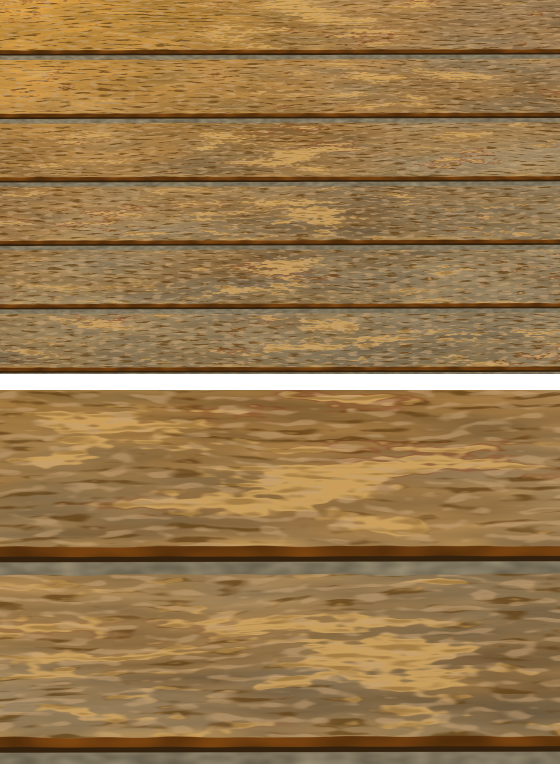
Top, the full canvas; bottom, a detail of the centre.
Give the GLSL for this texture, as a WebGL 1 fragment shader.

```glsl
precision highp float;
// Weathered horizontal wood siding: worn stained boards with grey ledges and dark grooves.
uniform vec2 u_resolution;

#define PITCH 0.1697        // board height, in canvas heights
#define FIRST_GROOVE 0.146  // distance of the first groove from the top
#define TILT 0.003          // slight slope of the grooves
#define LEDGE 0.075         // grey ledge, as a share of a board
#define LIP 0.925           // start of the rusty lower lip
#define GROOVE 0.978        // start of the black groove
#define GRAIN 0.70          // strength of the dark fibres
#define WEAR 0.31           // higher leaves less bare wood

const vec3 GOLD = vec3(0.78, 0.57, 0.24);
const vec3 BROWN = vec3(0.62, 0.46, 0.26);
const vec3 OLIVE = vec3(0.55, 0.46, 0.31);
const vec3 SILVER = vec3(0.54, 0.475, 0.37);
const vec3 BARE = vec3(0.83, 0.65, 0.36);
const vec3 CHALK = vec3(0.71, 0.58, 0.42);
const vec3 FIBRE = vec3(0.37, 0.24, 0.07);
const vec3 RED = vec3(0.56, 0.32, 0.18);
const vec3 RUST = vec3(0.40, 0.22, 0.05);
const vec3 GREY = vec3(0.50, 0.46, 0.37);
const vec3 SHADOW = vec3(0.20, 0.13, 0.05);

float hash(vec2 p) {
  return fract(sin(dot(p, vec2(127.1, 311.7))) * 43758.55);
}

vec2 gradient(vec2 cell) {
  float angle = 6.28318 * hash(cell);
  return vec2(cos(angle), sin(angle));
}

// Gradient noise, about -0.7 to 0.7
float noise(vec2 p) {
  vec2 i = floor(p), f = fract(p);
  vec2 w = f * f * f * (f * (f * 6.0 - 15.0) + 10.0);
  vec2 e = vec2(1.0, 0.0);
  float low = mix(dot(gradient(i), f), dot(gradient(i + e), f - e), w.x);
  float high = mix(dot(gradient(i + e.yx), f - e.yx),
                   dot(gradient(i + e.xx), f - e.xx), w.x);
  return mix(low, high, w.y);
}

float fbm(vec2 p) {
  float sum = 0.0, amp = 0.6;
  for (int i = 0; i < 4; i++) {
    sum += amp * noise(p);
    p = p * 2.03 + 17.3;
    amp *= 0.5;
  }
  return sum;
}

// Antialiased step in board units
float edge(float at, float y) {
  float aa = 0.75 / (u_resolution.y * PITCH);
  return smoothstep(at - aa, at + aa, y);
}

vec3 boardColor(vec2 p, float x, float row, float y) {
  vec2 q = vec2(p.x, y * PITCH) + row * vec2(7.31, 3.17) + 20.0;

  // Grain bends slowly along the board
  vec2 g = q;
  g.y += 0.020 * noise(q * vec2(2.2, 8.0)) + 0.004 * noise(q * vec2(9.0, 25.0));
  float streak = fbm(g * vec2(6.0, 60.0));
  float fine = noise(g * vec2(20.0, 210.0));
  float speck = noise(g * vec2(70.0, 230.0) + 3.0);
  float rings = sin(g.y * 620.0 + 5.0 * noise(g * vec2(3.0, 20.0)));

  // Stain fades from gold at upper left to silvery olive at the bottom
  float fade = fbm(q * vec2(1.7, 5.0));
  float depth = (row + y + 1.0) / 6.0;
  vec3 col = mix(BROWN, OLIVE, smoothstep(0.25, 1.0, depth + 0.3 * (x - 0.5) + 0.6 * fade));
  float silver = smoothstep(-0.25, 0.45, fbm(q * vec2(3.0, 16.0) + 8.0) + 0.35 * (x + depth - 1.0));
  col = mix(col, SILVER, 0.75 * silver);
  float gold = smoothstep(0.85, 0.05, x + 0.5 * fade) * smoothstep(0.6, 0.0, depth);
  col = mix(col, GOLD, gold);
  float chalky = smoothstep(0.6, 1.0, x) * smoothstep(0.35, 0.0, depth);
  col = mix(col, CHALK, 0.5 * chalky);
  col *= 1.0 + 0.30 * streak + 0.45 * fade;

  // Bare wood: one larger patch of varied size per board plus scattered flakes
  float centre = mix(0.38, 0.74, hash(vec2(row, 4.7)));
  float size = mix(0.06, 0.22, hash(vec2(row, 9.2)));
  vec2 d = vec2((x - centre) / size, (y - 0.5) / 0.36);
  float patchGlow = exp(-dot(d, d));
  float flake = fbm(q * vec2(5.0, 26.0)) + 0.6 * streak + 0.35 * fine + 0.2 * speck;
  float exposure = flake + 0.34 * patchGlow + 0.3 * fade;
  float bare = smoothstep(WEAR - 0.06, WEAR + 0.10, exposure);
  float rim = smoothstep(WEAR - 0.18, WEAR - 0.05, exposure) * (1.0 - bare);
  float redZone = smoothstep(0.05, 0.3, noise(q * vec2(3.0, 13.0) + 5.0));
  col = mix(col, RED, 0.6 * rim * redZone);
  col = mix(col, mix(BARE, CHALK, 0.3 * depth), 0.9 * bare);

  // Dark fibres and pale raised hairs
  float dark = smoothstep(0.08, 0.5, fine + 0.35 * streak + 0.25 * speck + 0.08 * rings);
  col = mix(col, FIBRE, GRAIN * dark * (1.0 - 0.5 * bare));
  float hair = smoothstep(0.05, 0.40, noise(g * vec2(30.0, 170.0) + 9.0) + 0.3 * speck);
  col = mix(col, CHALK * 1.08, 0.55 * hair);

  // Worn line just above the lip
  float worn = smoothstep(0.86, 0.91, y) * smoothstep(-0.1, 0.3, noise(q * vec2(12.0, 3.0)));
  return mix(col, BARE, 0.4 * worn);
}

void main() {
  vec2 p = gl_FragCoord.xy / u_resolution.y;
  float x = gl_FragCoord.x / u_resolution.x;
  float s = (1.0 - p.y - FIRST_GROOVE + TILT * (x - 0.5)) / PITCH;
  float row = floor(s), y = fract(s);
  vec3 col = boardColor(p, x, row, y);

  // Ledge, lip and groove between boards
  float rough = noise(vec2(p.x * 24.0, s * 9.0));
  vec3 ledge = GREY * (1.0 + 0.2 * rough + 0.2 * noise(p * vec2(60.0, 140.0)));
  col = mix(ledge, col, edge(LEDGE + 0.012 * rough, y));
  col = mix(col, RUST * (1.0 + 0.4 * rough), edge(LIP + 0.010 * rough, y));
  col = mix(col, SHADOW, edge(GROOVE + 0.005 * rough, y));
  col = mix(SHADOW, col, edge(0.006, y));
  gl_FragColor = vec4(clamp(col, 0.0, 1.0), 1.0);
}
```
